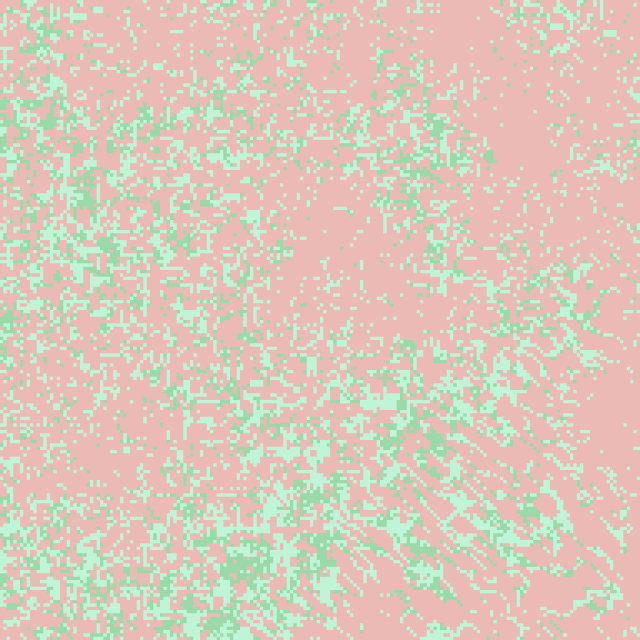
Give the GLSL for this texture, as a Shadertoy shader.

```glsl
// Mint and green speckle on pink: broken squiggles on a coarse square grid.

const float CELLS = 192.0;
const vec3 PINK = vec3(0.925, 0.73, 0.71);
const vec3 MINT = vec3(0.75, 0.96, 0.84);
const vec3 GREEN = vec3(0.61, 0.85, 0.66);

float hash(vec2 p) {
    uvec2 q = uvec2(ivec2(floor(p)) + 4096);
    uint h = q.x * 1597334677u ^ q.y * 3812015801u;
    h = (h ^ (h >> 15)) * 2246822519u;
    h = (h ^ (h >> 13)) * 3266489917u;
    return float((h ^ (h >> 16)) >> 8) / 16777216.0;
}

float noise(vec2 p) {
    vec2 i = floor(p), f = fract(p);
    f = f * f * (3.0 - 2.0 * f);
    return mix(mix(hash(i), hash(i + vec2(1, 0)), f.x),
               mix(hash(i + vec2(0, 1)), hash(i + vec2(1, 1)), f.x), f.y);
}

// Local abundance of speckle: soft patches, thicker to the left and bottom
float abundance(vec2 p) {
    float patches = noise(p * 6.0 + 31.0) + noise(p * 16.0 + 57.0) - 1.0;
    return 0.15 * patches + 0.07 * (0.5 - p.x) + 0.03 * (0.5 - p.y);
}

vec3 cellColor(vec2 cell) {
    vec2 p = (cell + 0.5) / CELLS;
    float density = abundance(p);

    // Thin contour lines, drawn out into falling streaks at the lower right
    vec2 along = vec2(0.77, -0.64), across = vec2(0.64, 0.77);
    float curls = noise(cell * 0.43 + 200.0);
    float streaks = noise(vec2(dot(cell, along) * 0.13, dot(cell, across) * 0.38) + 400.0);
    float field = mix(curls, streaks, smoothstep(0.15, 0.55, p.x - p.y));

    // Random breaks keep the lines ragged
    float ridge = abs(field - 0.5) + 0.12 * (hash(cell + 700.0) - 0.5);
    if (ridge > 0.096 + density) return PINK;

    // Darker grains gather in clumps
    float shade = 0.6 * noise(cell * 0.3 + 900.0) + 0.4 * hash(cell + 1300.0);
    return shade + density > 0.605 ? GREEN : MINT;
}

void mainImage(out vec4 fragColor, in vec2 fragCoord) {
    vec2 grid = fragCoord / iResolution.y * CELLS - 0.5;
    vec2 cell = floor(grid);

    // Blend neighbouring cells across about one pixel
    float soft = min(0.5, 0.55 * CELLS / iResolution.y);
    vec2 w = smoothstep(0.5 - soft, 0.5 + soft, fract(grid));
    vec3 low = mix(cellColor(cell), cellColor(cell + vec2(1, 0)), w.x);
    vec3 high = mix(cellColor(cell + vec2(0, 1)), cellColor(cell + vec2(1, 1)), w.x);
    fragColor = vec4(mix(low, high, w.y), 1.0);
}
```
